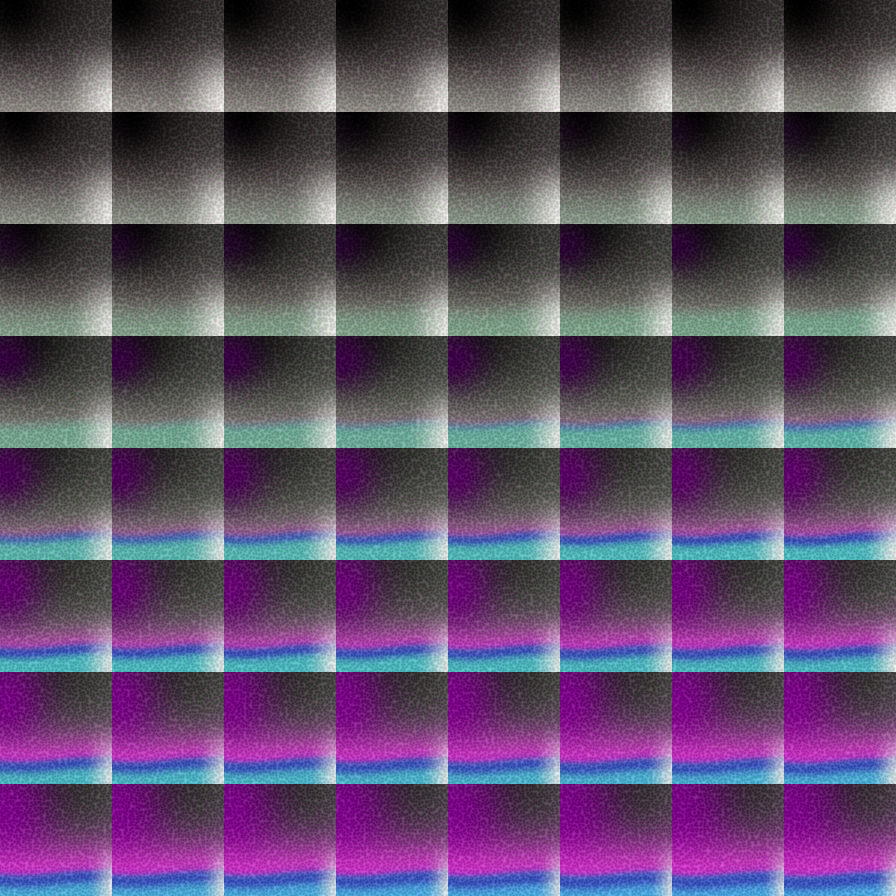
This pattern is drawn by a WebGL 1 fragment shader. Its source:

```glsl
precision highp float;

uniform vec2 u_resolution;

const float TILES = 8.0;
const float GRAIN_CELLS = 300.0;

vec2 hash2(vec2 p) {
  vec3 q = fract(vec3(p.xyx) * vec3(0.1031, 0.1030, 0.0973));
  q += dot(q, q.yzx + 33.33);
  return fract((q.xx + q.yz) * q.zy);
}

// Distance to the nearest jittered cell point
float cellNoise(vec2 p) {
  vec2 cell = floor(p);
  float nearest = 2.0;
  for (int j = -1; j <= 1; j++) {
    for (int i = -1; i <= 1; i++) {
      vec2 neighbour = cell + vec2(float(i), float(j));
      nearest = min(nearest, distance(p, neighbour + hash2(neighbour)));
    }
  }
  return nearest;
}

float softBlob(vec2 p, vec2 center, vec2 radius) {
  vec2 d = (p - center) / radius;
  return exp(-dot(d, d));
}

// Height of the colour boundary, measured down from the tile top
float horizon(float x, float t) {
  return 0.77 + 0.06 * t - 0.045 * x * x + 0.008 * sin(x * 7.0);
}

vec3 greyField(vec2 p, float t) {
  float light = mix(0.13, 0.23, smoothstep(0.0, 0.6, t)) + 0.42 * pow(p.y, 1.7);
  float shade = softBlob(p, vec2(0.12 + 0.35 * t, 0.0), vec2(0.34, 0.42));
  light *= 1.0 - shade * (1.0 - 0.75 * smoothstep(0.1, 0.7, t));
  vec3 warm = vec3(1.08, 0.96, 0.97);
  vec3 olive = vec3(1.0, 1.01, 0.94);
  return light * mix(warm, olive, smoothstep(0.1, 0.45, t));
}

vec3 addPurple(vec3 color, vec2 p, float t) {
  // Dark violet growing from the upper left
  float left = softBlob(p, vec2(0.04, 0.15 + 0.15 * t),
                        vec2(0.13 + 0.3 * t, 0.14 + 0.6 * t * t));
  left *= smoothstep(0.1, 0.4, t);
  vec3 violet = mix(vec3(0.14, 0.0, 0.18), vec3(0.5, 0.01, 0.55),
                    smoothstep(0.2, 0.9, t));
  color = mix(color, violet, left);

  // Magenta glow rising from the boundary
  float rise = max(horizon(p.x, t) - p.y, 0.0) / (0.04 + 0.55 * t * t * t);
  float glow = exp(-pow(rise, 1.5)) * smoothstep(0.33, 0.78, t);
  glow *= 1.0 - 0.85 * softBlob(p, vec2(0.72, 0.08), vec2(0.34, 0.36));
  vec3 magenta = mix(vec3(0.47, 0.02, 0.52), vec3(0.82, 0.2, 0.78),
                     smoothstep(0.2, 0.8, p.y));
  return mix(color, magenta, glow * 0.95);
}

vec3 addWater(vec3 color, vec2 p, float t) {
  float depth = p.y - horizon(p.x, t);
  float blur = mix(0.26, 0.045, smoothstep(0.1, 0.48, t));
  float below = smoothstep(-blur, blur, depth);
  vec3 teal = mix(vec3(0.46, 0.64, 0.53), vec3(0.28, 0.73, 0.73),
                  smoothstep(0.3, 0.65, t));
  teal = mix(teal, vec3(0.27, 0.67, 0.87), smoothstep(0.7, 1.0, t));
  color = mix(color, teal, below * mix(0.18, 0.95, smoothstep(0.0, 0.5, t)));

  // Blue band along the boundary
  float band = (depth - 0.05 * t * t) / (0.025 + 0.045 * t);
  float blue = exp(-band * band) * smoothstep(0.36, 0.62, t);
  return mix(color, vec3(0.22, 0.26, 0.7), blue * 0.85);
}

vec3 addCornerLight(vec3 color, vec2 p, float t) {
  float across = smoothstep(mix(0.5, 0.8, t), 1.06, p.x);
  float down = smoothstep(mix(0.3, 0.45, t), 0.95, p.y);
  color = mix(color, vec3(0.5), 0.2 * across * (1.0 - down));
  return mix(color, vec3(0.9, 0.89, 0.88), across * down);
}

// Tiles advance left to right, then top to bottom
vec3 tileColor(vec2 uv) {
  vec2 grid = vec2(uv.x, 1.0 - uv.y) * TILES;
  vec2 id = floor(grid);
  vec2 p = fract(grid);
  float t = (id.y * TILES + id.x) / (TILES * TILES - 1.0);
  vec3 color = greyField(p, t);
  color = addPurple(color, p, t);
  color = addWater(color, p, t);
  return addCornerLight(color, p, t);
}

void main() {
  vec2 uv = gl_FragCoord.xy / u_resolution;

  // Average four samples to soften tile seams
  vec3 color = vec3(0.0);
  for (int j = 0; j < 2; j++) {
    for (int i = 0; i < 2; i++) {
      vec2 offset = (vec2(float(i), float(j)) - 0.5) * 0.5;
      color += 0.25 * tileColor(uv + offset / u_resolution);
    }
  }

  float grain = cellNoise(uv * GRAIN_CELLS) - 0.45;
  float tint = cellNoise(uv * GRAIN_CELLS + 71.3) - 0.45;
  vec3 speckle = grain * vec3(0.2) + tint * vec3(0.05, -0.04, 0.05);
  float light = dot(color, vec3(0.3, 0.5, 0.2));
  color += speckle * smoothstep(-0.1, 0.3, light);
  gl_FragColor = vec4(clamp(color, 0.0, 1.0), 1.0);
}
```
